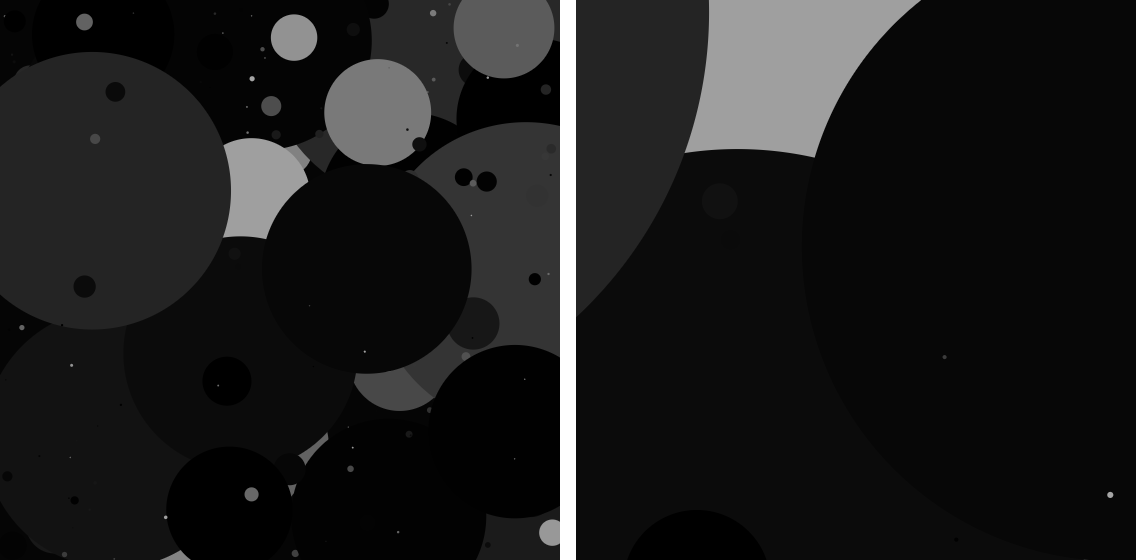
Left: the whole. Right: its middle third, enlarged.
Reproduce this background procedurally as a WebGL 1 fragment shader.

```glsl
precision highp float;

uniform vec2 u_resolution;

const int LAYERS = 24;
const int GRAINS_PER_LAYER = 12;

vec4 hash42(vec2 p) {
    vec4 h = fract(p.xyxy * vec4(0.1031, 0.1030, 0.0973, 0.1099));
    h += dot(h, h.wzxy + 33.33);
    return fract((h.xxyz + h.yzzw) * h.zywx);
}

// Antialiased coverage of a disc, with an edge one pixel wide
float discMask(vec2 p, vec2 center, float radius, float pixel) {
    return clamp(0.5 + (radius - length(p - center)) / pixel, 0.0, 1.0);
}

// Large discs: evenly spread places, sizes and shades; depth 0 is in front
float paintLargeDisc(float tone, vec2 p, float depth, float pixel) {
    vec2 center = fract(vec2(0.9, 0.95) + depth * vec2(0.7549, 0.5698));
    float radius = mix(0.09, 0.29, pow(fract(depth * 0.618), 1.5));
    float shade = 0.7 * pow(fract(0.854 + depth * 0.612), 4.3);
    return mix(tone, shade, discMask(p, center, radius, pixel));
}

// Grains: random places, with many specks and few larger dots
float paintGrain(float tone, vec2 p, vec2 id, float pixel) {
    vec4 rnd = hash42(id * 7.31 + 19.7);
    float radius = 0.0012 * pow(45.0, pow(rnd.z, 2.2));
    float shade = 0.65 * rnd.w * rnd.w;
    return mix(tone, shade, discMask(p, rnd.xy, radius, pixel));
}

void main() {
    float pixel = 1.0 / min(u_resolution.x, u_resolution.y);
    vec2 p = gl_FragCoord.xy * pixel;
    float tone = 0.02;

    // Paint from back to front, so later discs hide earlier grains
    for (int i = 0; i < LAYERS; i++) {
        float depth = float(LAYERS - 1 - i);
        tone = paintLargeDisc(tone, p, depth, pixel);
        for (int j = 0; j < GRAINS_PER_LAYER; j++) {
            tone = paintGrain(tone, p, vec2(depth, float(j)), pixel);
        }
    }

    gl_FragColor = vec4(vec3(tone), 1.0);
}
```
